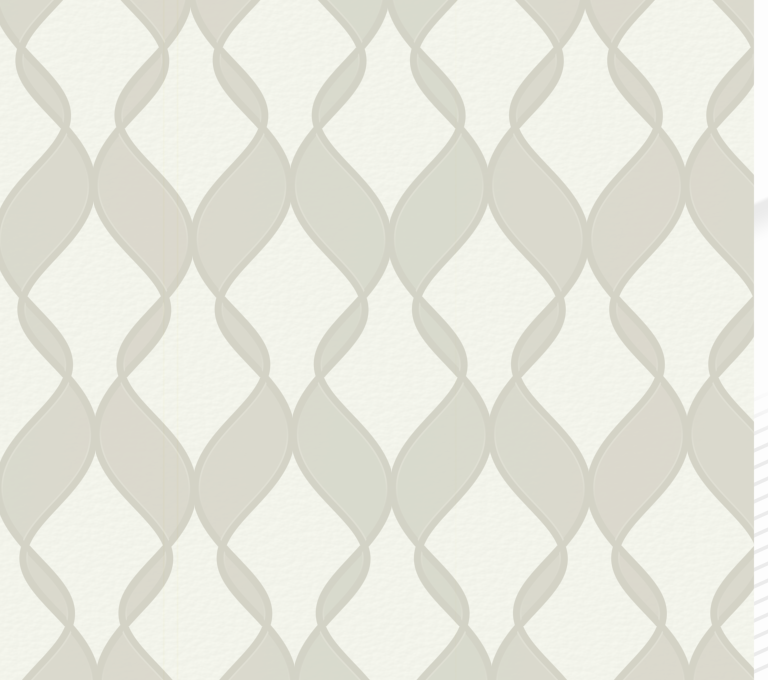
A WebGL 2 fragment shader for this pattern:

```glsl
#version 300 es
precision highp float;
// Wallpaper of mirrored twisting ribbons on crinkled off-white paper.
// Two offset waves per half column cross to form large and small leaves;
// the waves are stroked, and cellular noise embosses the ground.
uniform vec2 u_resolution;
out vec4 fragColor;

const float TAU = 6.2831853;
const float COLUMNS = 3.893;      // column periods across the canvas
const float ROW = 1.262;          // row height in column widths
const float AXIS = 0.473;         // first mirror axis
const float PAPER_EDGE = 3.822;   // right end of the printed paper
const float STROKE = 0.019;       // half width of a ribbon edge

const vec3 PAPER = vec3(0.951, 0.956, 0.921);
const vec3 LEAF_WARM = vec3(0.860, 0.848, 0.803);
const vec3 LEAF_GREEN = vec3(0.846, 0.856, 0.804);
const vec3 EDGE = vec3(0.824, 0.821, 0.772);
const vec3 HIGHLIGHT = vec3(0.892, 0.890, 0.846);
const vec3 MARGIN = vec3(0.992);

vec2 hash2(vec2 p) {
  vec3 q = fract(p.xyx * vec3(0.1031, 0.1030, 0.0973));
  q += dot(q, q.yzx + 33.33);
  return fract((q.xx + q.yz) * q.zy);
}

// Distance to the nearest scattered cell point.
float cellular(vec2 p) {
  vec2 cell = floor(p), f = fract(p);
  float nearest = 2.0;
  for (int j = -1; j <= 1; j++)
    for (int i = -1; i <= 1; i++) {
      vec2 o = vec2(i, j);
      nearest = min(nearest, length(o + hash2(cell + o) - f));
    }
  return nearest;
}

// Light falling on the crinkles, centred on zero.
float emboss(vec2 p, vec2 scale) {
  vec2 q = p * scale;
  return cellular(q) - cellular(q + vec2(0.2, 0.35));
}

// Signed distance to a wave that swings away from its axis; angle 0 touches it.
float waveDistance(float offset, float angle) {
  float swing = 0.006 + 0.1825 * (1.0 - cos(angle))
              - 0.0125 * (1.0 - cos(2.0 * angle));
  float slope = (0.1825 * sin(angle) - 0.025 * sin(2.0 * angle)) * TAU / ROW;
  return (offset - swing) / sqrt(1.0 + slope * slope);
}

// Soft line of the given half width around distance zero.
float line(float d, float halfWidth, float px) {
  return 1.0 - smoothstep(halfWidth - px, halfWidth + px, abs(d));
}

vec3 paperGround(vec2 p) {
  float grain = 0.018 * emboss(p, vec2(19.0, 34.0))
              + 0.014 * emboss(p + 7.3, vec2(43.0, 61.0));
  return PAPER + grain;
}

// Ribbon colour over the ground, tint drifting slowly from column to column.
vec3 ribbons(vec2 p, vec3 ground, float px) {
  float x = p.x - 0.008 * (p.y - 0.94);
  float s = abs(fract(x - AXIS + 0.5) - 0.5);
  float angleA = TAU * (p.y - 0.938) / ROW;
  float angleB = TAU * (p.y - 1.216) / ROW;
  float a = waveDistance(s, angleA);
  float b = waveDistance(0.5 - s, angleB);

  // Both signs agree inside the large and the small leaves.
  float inside = max(min(a, b), min(-a, -b));
  float fill = smoothstep(-px, px, inside);
  float warmth = 0.5 + 0.4 * cos(2.5 * (p.x - 0.76)) + 0.1 * sin(7.0 * p.x + 2.0 * p.y);
  vec3 leaf = mix(LEAF_GREEN, LEAF_WARM, clamp(warmth, 0.0, 1.0));
  leaf += 0.12 * (ground - PAPER);
  vec3 color = mix(ground, leaf, fill);

  // Edge bands, then a pale thread along the inner side of the long curves.
  float band = line(min(abs(a), abs(b)), STROKE, px);
  color = mix(color, mix(EDGE, leaf, 0.2), band);
  float threadA = line(abs(a) - STROKE, 0.004, px) * smoothstep(-0.7, 0.5, sin(angleA));
  float threadB = line(abs(b) - STROKE, 0.004, px) * smoothstep(-0.7, 0.5, -sin(angleB));
  float core = smoothstep(0.008, 0.016, inside);
  return mix(color, HIGHLIGHT, 0.7 * core * max(threadA, threadB));
}

// Faint vertical scan streak at position x.
float streak(float x, float at, float px) {
  return line(x - at, 0.004, px);
}

// Blank strip beside the paper with pale slanted rules.
vec3 sideMargin(vec2 p, float px) {
  float rise = p.y + 0.45 * (p.x - PAPER_EDGE);
  float rules = line((fract(rise * 11.6) - 0.5) / 11.6, 0.010, px);
  float shade = rules * smoothstep(1.9, 2.3, p.y);
  shade = max(shade, smoothstep(1.02, 1.05, rise) * (1.0 - smoothstep(1.07, 1.25, rise)));
  return MARGIN - 0.07 * shade;
}

void main() {
  // Units of one column width, with y running down from the top.
  float unit = COLUMNS / u_resolution.x;
  vec2 p = vec2(gl_FragCoord.x, u_resolution.y - gl_FragCoord.y) * unit;
  float px = 0.8 * unit;
  vec3 color = ribbons(p, paperGround(p), px);
  float streaks = streak(p.x, 0.83, px) + streak(p.x, 0.90, px) + 0.5 * streak(p.x, 2.31, px);
  color -= vec3(0.004, 0.006, 0.028) * streaks;
  color = mix(color, sideMargin(p, px), smoothstep(-px, px, p.x - PAPER_EDGE));
  fragColor = vec4(color, 1.0);
}
```
